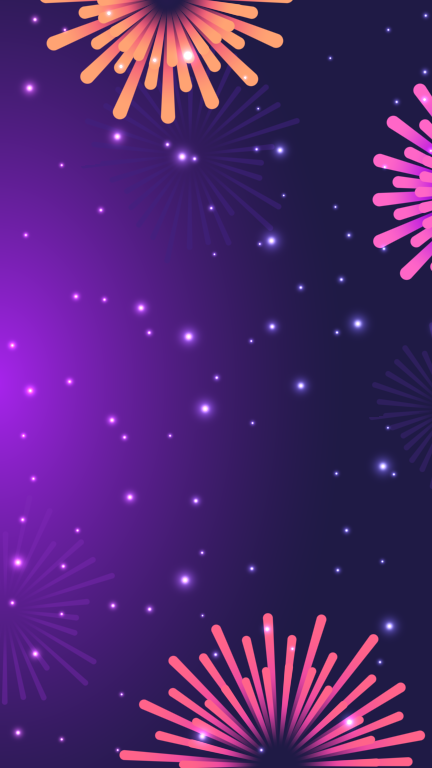
Reproduce this background procedurally as a WebGL 2 fragment shader.

```glsl
#version 300 es
precision highp float;
// Night sky with a violet glow at the left, firework bursts at the edges and stars.
// Bursts repeat one tapered capsule by angle; stars are jittered in hashed grid cells.
// Lengths are in canvas widths, with the origin at the lower left.

#define GLOW_CENTER vec2(-0.01, 0.89)
#define GLOW_RADIUS 0.82
#define GLOW_SQUASH 0.70
#define GLOW_POWER 1.45
#define FAINT_RAYS 30.0
#define STAR_CELL 0.19
#define SPARK_CELL 0.105
#define STAR_DENSITY 0.45
#define SPARK_DENSITY 0.36

uniform vec2 u_resolution;
out vec4 fragColor;

const float TAU = 6.2831853;
const vec3 NIGHT = vec3(0.12, 0.10, 0.27);
const vec3 VIOLET = vec3(0.66, 0.14, 0.93);

float hash(vec2 p) {
  p = fract(p * vec2(0.1031, 0.1137));
  p += dot(p, p.yx + 33.33);
  return fract((p.x + p.y) * p.x * 97.3);
}

// One ring of rays: x is coverage, y is the position along the ray (0 to 1).
vec2 rayRing(vec2 p, float axis, float count, float phase, float len, float halfWidth, float jitter) {
  vec2 dir = vec2(cos(axis), sin(axis));
  float angle = atan(dir.x * p.y - dir.y * p.x, dot(p, dir));
  float stepAngle = TAU / count;
  float id = floor(angle / stepAngle - phase + 0.5);
  float local = angle - (id + phase) * stepAngle;
  float tip = len * (1.0 + jitter * (hash(vec2(id + 41.0, count + phase * 7.0)) - 0.5));
  vec2 q = length(p) * vec2(cos(local), sin(local));
  float along = clamp(q.x / tip, 0.0, 1.0);
  float d = length(vec2(max(q.x - tip, 0.0), q.y)) - halfWidth * mix(0.2, 1.0, along);
  float aa = 0.8 / u_resolution.x;
  return vec2(1.0 - smoothstep(-aa, aa, d), along);
}

// Bright burst: long, middle and short rings, each fading out towards the hub.
vec3 burst(vec3 color, vec2 p, float axis, float count, float len, float halfWidth,
           float midRatio, vec3 body, vec3 tipColor) {
  for (int i = 0; i < 3; i++) {
    float ratio = i == 0 ? 1.0 : (i == 1 ? midRatio : midRatio * 0.76);
    float phase = i == 1 ? 0.5 : (i == 2 ? 0.25 : 0.0);
    float rays = i == 2 ? count * 1.5 : count;
    float width = halfWidth * mix(0.5, 1.0, ratio);
    vec2 ray = rayRing(p, axis, rays, phase, len * ratio, width, 0.12);
    vec3 paint = mix(body, tipColor, smoothstep(0.45, 0.95, ray.y));
    paint = mix(NIGHT, paint, smoothstep(0.15, 0.65, ray.y));
    color = mix(color, paint, ray.x * smoothstep(0.05, 0.35, ray.y));
  }
  return color;
}

// Distant burst of thin rays, barely lighter than the sky.
vec3 faintBurst(vec3 color, vec2 p, float len, vec3 tint, float strength) {
  vec2 ray = rayRing(p, 0.1, FAINT_RAYS, 0.0, len, 0.0065, 0.5);
  return mix(color, tint, ray.x * strength * smoothstep(0.1, 0.6, ray.y));
}

// Glowing dots, at most one in each grid cell.
vec3 stars(vec2 p, float cell, float density, float size, float seed) {
  vec2 id = floor(p / cell);
  vec2 key = id + seed;
  vec2 jitter = vec2(hash(key + 3.7), hash(key + 19.1));
  float d = length(p - (id + mix(vec2(0.22), vec2(0.78), jitter)) * cell);
  float radius = size * mix(0.6, 1.2, hash(key + 57.3));
  float present = step(hash(key + 83.9), density);
  vec3 tint = mix(vec3(0.95, 0.40, 0.90), vec3(0.50, 0.42, 0.95), smoothstep(0.1, 0.7, p.x));
  float core = exp(-d * d / (radius * radius));
  float halo = exp(-d * d / (radius * radius * 7.0));
  return present * (vec3(0.7) * core + tint * 0.5 * halo);
}

void main() {
  vec2 p = gl_FragCoord.xy / u_resolution.x;

  // Sky
  float reach = length((p - GLOW_CENTER) * vec2(1.0, GLOW_SQUASH));
  float glow = pow(max(1.0 - reach / GLOW_RADIUS, 0.0), GLOW_POWER);
  vec3 color = mix(NIGHT, VIOLET, glow);

  // Distant bursts
  color = faintBurst(color, p - vec2(0.44, 1.419), 0.22, vec3(0.25, 0.13, 0.50), 0.55);
  color = faintBurst(color, p - vec2(0.012, 0.366), 0.22, vec3(0.50, 0.16, 0.72), 0.40);
  color = faintBurst(color, p - vec2(1.04, 0.83), 0.16, vec3(0.25, 0.15, 0.48), 0.45);

  // Bright bursts: top, right and bottom
  color = burst(color, p - vec2(0.389, 1.787), -TAU * 0.25, 16.0, 0.278, 0.0165, 0.74,
                vec3(0.95, 0.33, 0.48), vec3(1.0, 0.64, 0.45));
  color = burst(color, p - vec2(1.134, 1.338), 2.88, 18.0, 0.273, 0.0155, 0.76,
                vec3(0.70, 0.06, 0.90), vec3(1.0, 0.40, 0.78));
  color = burst(color, p - vec2(0.644, 0.007), 1.641, 17.5, 0.354, 0.0115, 0.81,
                vec3(0.92, 0.26, 0.66), vec3(1.0, 0.39, 0.54));

  // Stars and small sparks
  color += stars(p, STAR_CELL, STAR_DENSITY, 0.0065, 11.0);
  color += stars(p, SPARK_CELL, SPARK_DENSITY, 0.0028, 140.0);

  fragColor = vec4(min(color, 1.0), 1.0);
}
```
